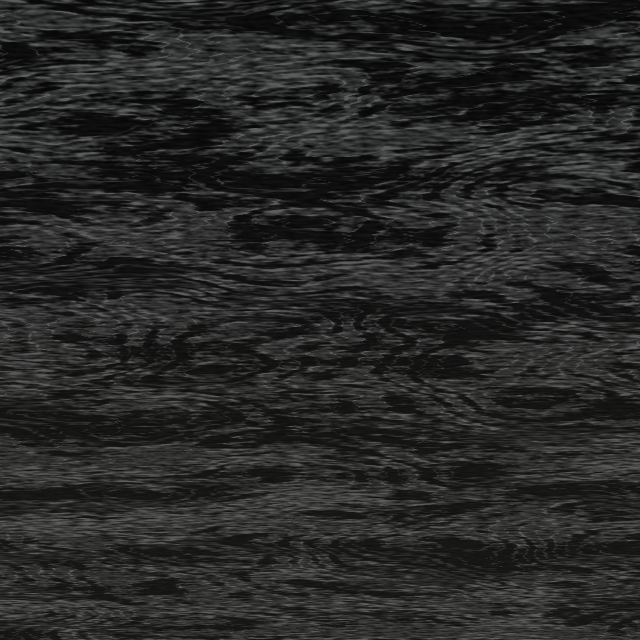
A WebGL 1 fragment shader for this texture:

```glsl
precision highp float;
// Dark charred wood: flat rings, knots and broken fibres on a receding board.

uniform vec2 u_resolution;

#define RING_COUNT 15.0
#define RING_STRETCH vec2(1.25, 3.4)
#define RING_DRIFT 6.0
#define RING_JITTER 0.55
#define LINE_WIDTH 0.0017
#define LINE_LIGHT 0.12
#define FIBRE_SCALE vec2(26.0, 105.0)
#define FIBRE_CONTRAST 0.17
#define FILL_LIGHT 0.125
#define DARK_FAR vec3(0.046, 0.047, 0.046)
#define DARK_NEAR vec3(0.088, 0.088, 0.085)

vec2 gradientAt(vec2 cell) {
  float angle = 6.2832 * fract(sin(dot(cell, vec2(127.1, 311.7))) * 43758.55);
  return vec2(cos(angle), sin(angle));
}

// Gradient noise, roughly -0.7 to 0.7
float noise(vec2 p) {
  vec2 cell = floor(p);
  vec2 f = p - cell;
  vec2 blend = f * f * f * (f * (f * 6.0 - 15.0) + 10.0);
  float a = dot(gradientAt(cell), f);
  float b = dot(gradientAt(cell + vec2(1.0, 0.0)), f - vec2(1.0, 0.0));
  float c = dot(gradientAt(cell + vec2(0.0, 1.0)), f - vec2(0.0, 1.0));
  float d = dot(gradientAt(cell + 1.0), f - 1.0);
  return mix(mix(a, b, blend.x), mix(c, d, blend.x), blend.y);
}

// Board coordinates: the pattern shrinks towards the lower edge
vec2 boardCoords(vec2 uv) {
  float scale = 0.52 + 0.29 * uv.y;
  return vec2((uv.x - 0.5) / scale + 3.0, 4.05 / scale);
}

// Growth-ring height; its whole-number contours are the rings
float ringHeight(vec2 uv) {
  vec2 p = boardCoords(uv);
  p.y += 0.05 * noise(p * vec2(2.0, 3.0) + 7.3);
  float broad = noise(p * RING_STRETCH);
  float medium = noise(p * vec2(3.2, 8.5) + 19.7);
  return RING_DRIFT * p.y + RING_COUNT * (broad + 0.22 * medium);
}

void main() {
  vec2 uv = gl_FragCoord.xy / u_resolution.y;
  float pixel = 1.0 / u_resolution.y;
  vec2 board = boardCoords(uv);

  // Ring contours at constant width, roughened along the grain
  float e = 0.001;
  float height = ringHeight(uv);
  vec2 slope = vec2(ringHeight(uv + vec2(e, 0.0)) - height,
                    ringHeight(uv + vec2(0.0, e)) - height) / e;
  float rough = noise(board * vec2(15.0, 75.0) + 3.1);
  float ring = height + RING_JITTER * rough;
  float toLine = abs(fract(ring + 0.5) - 0.5) / max(length(slope), 18.0);
  float line = 1.0 - smoothstep(LINE_WIDTH - 0.5 * pixel,
                                LINE_WIDTH + 0.8 * pixel, toLine);

  // Fine dashes of fibre
  float dash = noise(board * FIBRE_SCALE);
  float speck = noise(board * vec2(70.0, 150.0) + 41.0);
  float fibre = dash + 0.45 * speck;

  // Grey wood between black patches, following both rings and grain
  float patches = noise(board * vec2(1.6, 6.0) + 11.0);
  float streak = noise(board * vec2(6.0, 32.0) + 23.0);
  float band = sin(3.14159 * ring);
  float cover = 1.3 * patches + 0.8 * streak + 0.24 * band + 0.35 * fibre;
  float fill = smoothstep(-0.22, 0.26, cover);

  // Shading, with softer contrast near the lower edge
  float far = smoothstep(0.1, 0.95, uv.y);
  float contrast = mix(0.82, 1.12, far);
  float broken = clamp(0.7 + 1.1 * dash + 0.5 * streak, 0.1, 1.2);
  float light = FILL_LIGHT * fill
              + FIBRE_CONTRAST * fibre * (0.22 + 0.78 * fill)
              + LINE_LIGHT * line * broken;
  vec3 tint = mix(vec3(1.0, 1.0, 0.98), vec3(0.98, 1.0, 1.01), far);
  vec3 colour = mix(DARK_NEAR, DARK_FAR, far) + light * contrast * tint;
  gl_FragColor = vec4(clamp(colour, 0.025, 0.36), 1.0);
}
```
